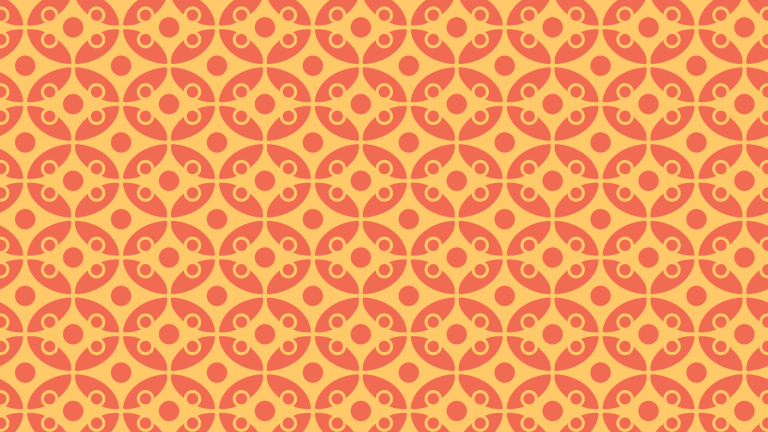
This pattern is drawn by a Shadertoy shader. Its source:

```glsl
// A grid of oval medallions, each cut into four petals by a concave star.
// Every cell is folded into one quadrant and built from signed distances;
// lengths are in cell heights, and round dots fill the star and the gaps.

const vec3 YELLOW = vec3(1.00, 0.79, 0.41);
const vec3 CORAL = vec3(0.94, 0.42, 0.32);

const float CELL_HEIGHT = 0.1776;           // fraction of the canvas height
const vec2 CELL = vec2(1.25, 1.0);
const vec2 FIRST_CENTER = vec2(0.953, 0.274);

float circle(vec2 p, float radius) {
    return length(p) - radius;
}

float ellipse(vec2 p, vec2 radii) {
    float k = length(p / radii);
    return k * (k - 1.0) / max(length(p / (radii * radii)), 1e-4);
}

// Concave four-pointed star for a point in the positive quadrant.
float concaveStar(vec2 q, vec2 radii, float power) {
    vec2 s = max(q, vec2(0.002)) / radii;
    vec2 t = pow(s, vec2(power));
    vec2 slope = power * t / (s * radii);
    return (t.x + t.y - 1.0) / length(slope);
}

// Maximum with a rounded join.
float smoothMax(float a, float b, float k) {
    float h = max(k - abs(a - b), 0.0) / k;
    return max(a, b) + 0.25 * k * h * h;
}

// One petal: oval outside, star inside, narrow slots along both axes.
float petal(vec2 q, vec2 ovalRadii, vec2 starRadii, float slot) {
    float d = smoothMax(ellipse(q, ovalRadii), -concaveStar(q, starRadii, 0.6), 0.025);
    return smoothMax(d, slot - min(q.x, q.y), 0.025);
}

float medallionCell(vec2 p) {
    vec2 q = abs(p);
    vec2 eye = q - vec2(0.306, 0.159);

    float d = petal(q, vec2(0.602, 0.480), vec2(0.65, 0.504), 0.024);
    d = max(d, -circle(eye, 0.113));                // yellow ring
    d = min(d, circle(eye, 0.074));                 // dot in the ring
    d = min(d, circle(q, 0.133));                   // center dot
    return min(d, circle(q - 0.5 * CELL, 0.133));   // dot between medallions
}

void mainImage(out vec4 fragColor, in vec2 fragCoord) {
    float pixel = 1.0 / (iResolution.y * CELL_HEIGHT);
    vec2 p = fragCoord * pixel - FIRST_CENTER;
    vec2 local = (fract(p / CELL + 0.5) - 0.5) * CELL;

    float d = medallionCell(local);
    float coverage = smoothstep(-0.75 * pixel, 0.75 * pixel, -d);
    fragColor = vec4(mix(YELLOW, CORAL, coverage), 1.0);
}
```
